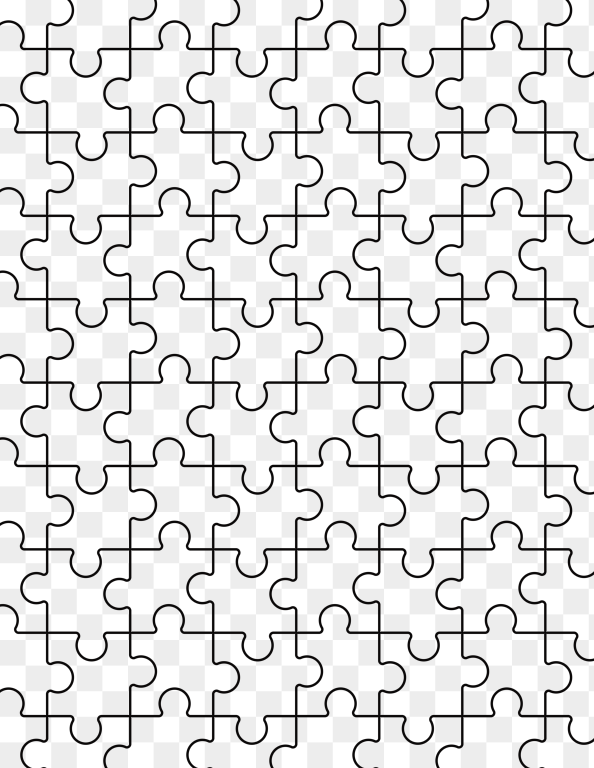
Give the GLSL for this pattern, as a WebGL 2 fragment shader.

```glsl
#version 300 es
precision highp float;
// Interlocking jigsaw outlines over a pale two-tone checkerboard.
// Each cell edge is a line with one round tab, built from a head arc, two
// fillets and straight arms; tab direction and offset alternate by parity.

#define CELLS vec2(9.25, 9.21)    // cells per canvas height, in x and y
#define ORIGIN vec2(0.568, 0.588) // first grid crossing, from the top left
#define CHECKS 30.0               // checker squares per canvas height
#define LINE_WIDTH 0.029          // in cells
#define HEAD_RADIUS 0.18
#define FILLET_RADIUS 0.04
#define TAB_SHIFT 0.035           // tab offset from the middle of its edge
#define ROW_TAB_RISE 0.15         // head centre above a horizontal edge
#define COLUMN_TAB_RISE 0.13      // head centre beside a vertical edge

uniform vec2 u_resolution;
out vec4 fragColor;

const float PI = 3.14159265;
const vec3 INK = vec3(0.04, 0.03, 0.03);
const vec3 WHITE = vec3(1.0);
const vec3 PALE_GREY = vec3(0.93);

// -1 for even numbers, +1 for odd ones
float paritySign(float n) {
  return 2.0 * mod(n, 2.0) - 1.0;
}

// Distance to a tabbed edge: p.x runs 0..1 along it, p.y points to the tab
float edgeDistance(vec2 p, float shift, float rise) {
  float along = p.x - 0.5 - shift;
  vec2 q = vec2(abs(along), p.y);

  // The fillet touches both the straight arm and the head circle
  float reach = HEAD_RADIUS + FILLET_RADIUS;
  float drop = rise - FILLET_RADIUS;
  vec2 fillet = vec2(sqrt(reach * reach - drop * drop), FILLET_RADIUS);
  vec2 head = vec2(0.0, rise);
  vec2 joint = fillet - head;
  vec2 fromHead = q - head;
  float side = joint.x * fromHead.y - joint.y * fromHead.x;

  // Straight arm, ending at the grid crossing
  float armEnd = 0.5 - shift * sign(along);
  float d = length(q - vec2(clamp(q.x, fillet.x, armEnd), 0.0));

  // Each arc counts only within its own angular range
  if (side > 0.0) {
    d = min(d, abs(length(fromHead) - HEAD_RADIUS));
  } else if (q.x < fillet.x) {
    d = min(d, abs(length(q - fillet) - FILLET_RADIUS));
  }
  return d;
}

// Distance to the nearest of the four edges around a point
float jigsawDistance(vec2 grid) {
  vec2 cell = floor(grid);
  vec2 local = grid - cell;
  float d = 1.0;
  for (int k = 0; k < 2; k++) {
    float far = float(k);
    float shift = TAB_SHIFT * paritySign(cell.x + cell.y + far);
    // Horizontal edge: even columns point down, odd ones up
    vec2 row = vec2(local.x, -(local.y - far) * paritySign(cell.x));
    // Vertical edge: even rows point left, odd ones right
    vec2 column = vec2(local.y, (local.x - far) * paritySign(cell.y));
    d = min(d, edgeDistance(row, shift, ROW_TAB_RISE));
    d = min(d, edgeDistance(column, shift, COLUMN_TAB_RISE));
  }
  return d;
}

// Smooth-edged checkerboard, 1 on the square at the origin
float checker(vec2 p, float pixel) {
  vec2 wave = clamp(sin(PI * p) / (0.5 * PI * pixel), -1.0, 1.0);
  return 0.5 + 0.5 * wave.x * wave.y;
}

void main() {
  // Canvas heights, measured from the top left
  vec2 uv = vec2(gl_FragCoord.x, u_resolution.y - gl_FragCoord.y) / u_resolution.y;
  float pixel = 1.0 / u_resolution.y;

  vec3 color = mix(PALE_GREY, WHITE, checker(uv * CHECKS, pixel * CHECKS));

  float d = jigsawDistance(uv * CELLS - ORIGIN) - 0.5 * LINE_WIDTH;
  float soft = 0.7 * pixel * CELLS.y;
  color = mix(INK, color, smoothstep(-soft, soft, d));

  fragColor = vec4(color, 1.0);
}
```
